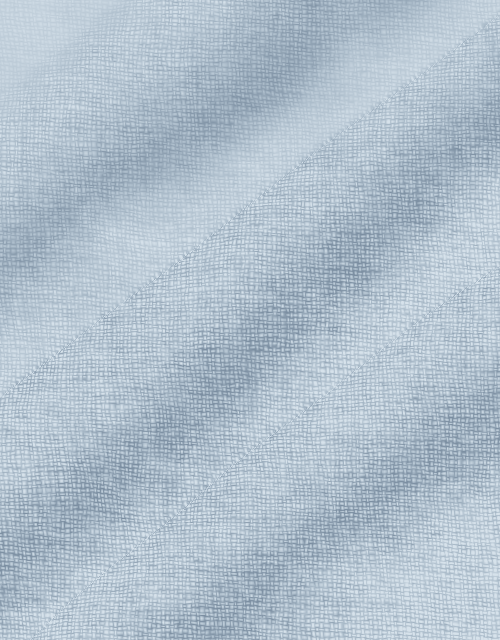
Reproduce this texture procedurally as a Shadertoy shader.

```glsl
// Pale blue linen lying in soft diagonal folds. Three ridge curves split the
// cloth into overlapping layers; each is shaded by its distance below the ridge,
// then covered with a procedural plain weave, irregular yarns and slubs.

float hash(vec2 p) {
    p = fract(p * vec2(0.1031, 0.1137));
    p += dot(p, p.yx + 33.3);
    return fract((p.x + p.y) * p.x * 7.3);
}

float noise(vec2 p) {
    vec2 cell = floor(p), f = fract(p);
    f = f * f * (3.0 - 2.0 * f);
    return mix(mix(hash(cell), hash(cell + vec2(1, 0)), f.x),
               mix(hash(cell + vec2(0, 1)), hash(cell + vec2(1, 1)), f.x), f.y);
}

float fbm(vec2 p) {
    float sum = 0.0, amp = 0.5;
    for (int i = 0; i < 4; i++) {
        sum += amp * noise(p);
        p = mat2(1.6, 1.2, -1.2, 1.6) * p + 7.1;
        amp *= 0.5;
    }
    return sum / 0.9375;
}

// Lit crest, shadowed valley, then a lighter slope towards the next ridge.
float foldTone(float depth, float valley, float width) {
    float q = (depth - valley) / width;
    return 0.65 - 0.35 * exp(-q * q)
         - 0.03 * exp(-max(depth, 0.0) / 0.025)
         + 0.10 * smoothstep(valley, valley + 0.17, depth);
}

// Over-under yarns: rounded floats alternate in direction and brightness.
float weave(vec2 uv) {
    vec2 wave = sin(3.14159 * uv);
    vec2 bump = wave * wave;
    float over = smoothstep(-0.25, 0.25, wave.x * wave.y);
    float warp = bump.x * (0.45 + 0.55 * bump.y) + 0.10;
    float weft = bump.y * (0.65 + 0.35 * bump.x) - 0.04;
    return mix(weft, warp, over) - 0.42;
}

void mainImage(out vec4 fragColor, in vec2 fragCoord) {
    vec2 p = fragCoord / iResolution.y;
    float pixel = 1.0 / iResolution.y;

    // Vertical depth below each ridge, from the back layer to the front.
    float wobble = 0.012 * (noise(p * 6.0) - 0.5);
    float backDepth = 0.844 + 0.80 * p.x - p.y + wobble;
    float midDepth = 0.380 + 0.775 * p.x - p.y + wobble;
    float frontDepth = -0.035 + 0.90 * p.x - 0.13 * p.x * p.x - p.y + wobble;
    float back = smoothstep(-0.018, 0.018, backDepth);
    float mid = smoothstep(-0.006 - pixel, 0.006 + pixel, midDepth);
    float front = smoothstep(-0.005 - pixel, 0.005 + pixel, frontDepth);

    // Uneven valleys keep the shadows cloudy.
    float cloud = fbm(p * vec2(6.0, 8.0) + 3.0) - 0.5;
    float shift = 0.10 * cloud;
    float tone = 0.70 + 0.1 * cloud;
    tone = mix(tone, foldTone(backDepth + shift, 0.275, 0.105), back);
    tone = mix(tone, foldTone(midDepth + shift, 0.285 - 0.15 * p.x, 0.10), mid);
    tone = mix(tone, foldTone(frontDepth + shift, 0.235, 0.09), front);
    tone += 0.14 * cloud;

    // Focus is sharp on the near layers and softens towards the top.
    float focus = mix(0.22, 0.35 + 0.35 * smoothstep(0.0, 0.06, backDepth)
                - 0.35 * smoothstep(0.12, 0.45, backDepth) * smoothstep(0.4, 0.9, p.y), back);
    focus = mix(focus, 1.0 - 0.30 * smoothstep(0.5, 0.95, p.y), mid);
    focus = mix(focus, 1.0, front);

    // Threads bend over each crest and drift by slow noise.
    float depth = mix(mix(backDepth, midDepth, mid), frontDepth, front);
    float crest = exp(-max(depth, 0.0) / 0.05);
    vec2 uv = 150.0 * vec2(p.x + 0.04 * p.y, p.y + 0.05 * p.x);
    uv += vec2(-0.9, 2.0) * crest;
    uv += 1.6 * vec2(noise(p * 9.0), noise(p * 8.0 + 20.0));
    uv += 0.6 * vec2(noise(uv * vec2(0.9, 0.25)), noise(uv * vec2(0.25, 0.9) + 5.0));

    float resolved = 1.0 - smoothstep(0.35, 0.8, 150.0 * pixel);
    float yarn = weave(uv) * resolved * (0.62 + 0.10 * crest);
    yarn *= 0.7 + 0.6 * noise(uv * 0.35 + 90.0);

    // Per-yarn streaks, short pale slubs, uneven floats and fibre grain.
    float weftStreak = noise(vec2(uv.x * 0.12, floor(uv.y) * 3.7)) - 0.5;
    float warpStreak = noise(vec2(floor(uv.x) * 3.1, uv.y * 0.15) + 40.0) - 0.5;
    float slub = smoothstep(0.78, 0.97, noise(uv * vec2(0.22, 0.8) + 70.0));
    float uneven = noise(uv * vec2(0.6, 0.9) + 30.0) - 0.5;
    float grain = noise(uv * vec2(1.7, 2.1) + 11.0) - 0.5;
    float detail = yarn + 0.13 * weftStreak + 0.08 * warpStreak + 0.10 * slub;
    detail += 0.16 * uneven + 0.18 * grain;
    tone += detail * focus;

    // Shadow blue through mid blue to pale highlight.
    vec3 color = mix(vec3(0.48, 0.555, 0.63), vec3(0.68, 0.745, 0.80), smoothstep(-0.10, 0.57, tone));
    color = mix(color, vec3(0.84, 0.885, 0.92), smoothstep(0.38, 1.08, tone));
    fragColor = vec4(color, 1.0);
}
```
